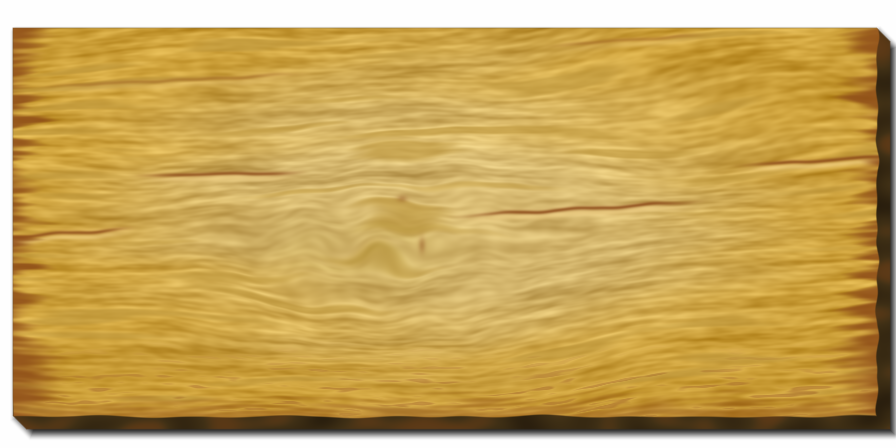
Give the GLSL for this texture, as a Shadertoy shader.

```glsl
const vec3 PALE_WOOD = vec3(0.85, 0.735, 0.45);
const vec3 GOLD_WOOD = vec3(0.80, 0.625, 0.22);
const vec3 BURNT_WOOD = vec3(0.55, 0.29, 0.10);
const vec3 CREAM = vec3(0.94, 0.81, 0.52);
const vec3 DARK_SIDE = vec3(0.24, 0.18, 0.08);

vec2 gradientAt(vec2 cell) {
    vec3 q = fract(cell.xyx * vec3(0.1031, 0.1030, 0.0973));
    q += dot(q, q.yzx + 33.33);
    float angle = 6.2832 * fract((q.x + q.y) * q.z);
    return vec2(cos(angle), sin(angle));
}

float gradientNoise(vec2 p) {
    vec2 i = floor(p), f = fract(p);
    vec2 u = f * f * f * (f * (f * 6.0 - 15.0) + 10.0);
    vec2 e = vec2(1, 0);
    float low = mix(dot(gradientAt(i), f), dot(gradientAt(i + e), f - e), u.x);
    float high = mix(dot(gradientAt(i + e.yx), f - e.yx),
                     dot(gradientAt(i + 1.0), f - 1.0), u.x);
    return mix(low, high, u.y);
}

float boxDistance(vec2 p, vec2 lo, vec2 hi) {
    vec2 d = abs(p - 0.5 * (lo + hi)) - 0.5 * (hi - lo);
    return length(max(d, 0.0)) + min(max(d.x, d.y), 0.0);
}

// Box with its lower left and upper right corners cut off
float slabDistance(vec2 p, vec2 lo, vec2 hi, float cut) {
    float lowerCut = (lo.x + lo.y + cut - p.x - p.y) * 0.7071;
    float upperCut = (p.x + p.y - hi.x - hi.y + cut) * 0.7071;
    return max(boxDistance(p, lo, hi), max(lowerCut, upperCut));
}

// Soft tapered line from a to b
float streak(vec2 p, vec2 a, vec2 b, float width) {
    float t = (p.x - a.x) / (b.x - a.x);
    float y = mix(a.y, b.y, t) + 0.006 * gradientNoise(vec2(p.x * 12.0, a.y * 37.0));
    float taper = smoothstep(0.0, 0.3, t) * smoothstep(1.0, 0.75, t);
    float d = (p.y - y) / width;
    return taper * exp(-d * d);
}

// Dark split with a light lip beneath it
vec3 addCrack(vec3 color, vec2 p, vec2 a, vec2 b, float strength) {
    color = mix(color, CREAM, 0.75 * strength * streak(p + vec2(0, 0.010), a, b, 0.007));
    return mix(color, BURNT_WOOD, strength * streak(p, a, b, 0.0045));
}

// Fibres spread around the knot and rise gently to the right
vec2 grainCoords(vec2 p, vec2 knot) {
    vec2 d = p - knot;
    float bulge = exp(-dot(d * vec2(2.8, 4.5), d * vec2(2.8, 4.5)));
    float rise = 0.07 * smoothstep(0.9, 2.0, p.x) + 0.035 * p.x * smoothstep(0.6, 0.95, p.y);
    float wave = 0.025 * gradientNoise(p * vec2(2.5, 4.0));
    wave += 0.035 * bulge * gradientNoise(p * vec2(8.0, 10.0));
    return vec2(p.x, knot.y + d.y * (1.0 - 0.5 * bulge) - rise + wave);
}

vec3 woodFace(vec2 p, vec2 lo, vec2 hi) {
    vec2 knot = vec2(0.86, 0.44);
    vec2 g = grainCoords(p, knot);
    float broad = gradientNoise(g * vec2(1.2, 13.0));
    float medium = gradientNoise(g * vec2(2.8, 38.0) + 7.0);
    float fine = gradientNoise(g * vec2(7.0, 85.0) + 19.0);
    float fleck = gradientNoise(g * vec2(24.0, 120.0) + 41.0);

    // Pale middle and golden rim
    vec2 c = (p - vec2(0.98, 0.53)) / vec2(0.98, 0.46);
    float rim = smoothstep(0.25, 1.05, length(c) + 0.25 * broad);
    rim = max(rim, 0.8 * smoothstep(0.28, 0.16, p.y + 0.04 * broad));
    vec3 color = mix(PALE_WOOD, GOLD_WOOD, rim);

    // Layered grain
    float tone = 0.10 * broad + 0.15 * medium + 0.13 * fine + 0.08 * fleck;
    color += tone * vec3(0.85, 0.95, 0.95);
    color = mix(color, GOLD_WOOD * 0.88, 0.6 * smoothstep(0.18, 0.5, medium + 0.4 * broad));
    vec2 k = (p - knot + vec2(0.04, 0.0)) * vec2(5.0, 13.0);
    color -= vec3(0.10, 0.10, 0.12) * exp(-dot(k, k)) * (0.6 + fine);

    // Splits along the fibres
    color = addCrack(color, p, vec2(0.28, 0.606), vec2(0.70, 0.618), 0.75);
    color = addCrack(color, p, vec2(0.98, 0.515), vec2(1.60, 0.552), 0.8);
    color = addCrack(color, p, vec2(1.62, 0.627), vec2(2.06, 0.657), 0.8);
    color = addCrack(color, p, vec2(-0.08, 0.462), vec2(0.32, 0.492), 0.75);
    color = addCrack(color, p, vec2(0.03, 0.803), vec2(0.72, 0.836), 0.35);
    color = addCrack(color, p, vec2(1.20, 0.895), vec2(1.60, 0.925), 0.35);

    // Pin knots
    vec2 pinA = (p - vec2(0.898, 0.557)) / vec2(0.012, 0.008);
    vec2 pinB = (p - vec2(0.942, 0.453)) / vec2(0.008, 0.018);
    float pins = exp(-dot(pinA, pinA)) + exp(-dot(pinB, pinB));
    color = mix(color, BURNT_WOOD, 0.4 * pins);

    // Ragged scorched ends
    float endGap = min(p.x - lo.x, hi.x - p.x);
    float reach = 0.055 + 0.08 * smoothstep(0.4, 0.1, p.y) + 0.05 * smoothstep(0.85, 0.95, p.y);
    float ragged = endGap + 0.09 * medium + 0.07 * fine + 0.04 * broad;
    float scorch = smoothstep(reach, -0.02, ragged);
    scorch = max(scorch, 0.5 * smoothstep(0.05, 0.0, p.y - lo.y + 0.05 * fine));
    scorch = max(scorch, 0.5 * smoothstep(0.2, 0.5, fine + 0.5 * fleck) * smoothstep(0.26, 0.12, p.y));
    return mix(color, BURNT_WOOD, 0.8 * scorch);
}

void mainImage(out vec4 fragColor, in vec2 fragCoord) {
    vec2 p = fragCoord / iResolution.y;
    float soft = 1.0 / iResolution.y;
    vec2 lo = vec2(0.029, 0.070), hi = vec2(1.958, 0.9375);
    vec2 slabLo = vec2(0.029, 0.042), slabHi = vec2(1.987, 0.9375);

    // Blurred shadow on white
    float shade = slabDistance(p - vec2(0.008, -0.010), slabLo, slabHi, 0.035);
    vec3 color = mix(vec3(0.995), vec3(0.16), smoothstep(0.016, -0.012, shade));

    // Thick lower and right sides
    float sideNoise = gradientNoise(p * vec2(9.0, 14.0));
    vec3 side = DARK_SIDE + 0.16 * sideNoise * vec3(1.0, 0.8, 0.35);
    side = mix(side, BURNT_WOOD * 0.75, 0.5 * smoothstep(0.0, 0.4, sideNoise));
    float slab = slabDistance(p, slabLo, slabHi, 0.030);
    color = mix(color, side, smoothstep(soft, -soft, slab));

    // Front face with chipped right and lower edges
    float chip = 0.012 * gradientNoise(vec2(p.y * 18.0, 3.0)) * smoothstep(1.8, 1.95, p.x);
    chip += 0.010 * gradientNoise(vec2(p.x * 7.0, 9.0)) * smoothstep(0.12, 0.07, p.y);
    float face = max(boxDistance(p, lo, hi) + chip, slab);
    color = mix(color, woodFace(p, lo, hi), smoothstep(soft, -soft, face));
    fragColor = vec4(clamp(color, 0.0, 1.0), 1.0);
}
```
